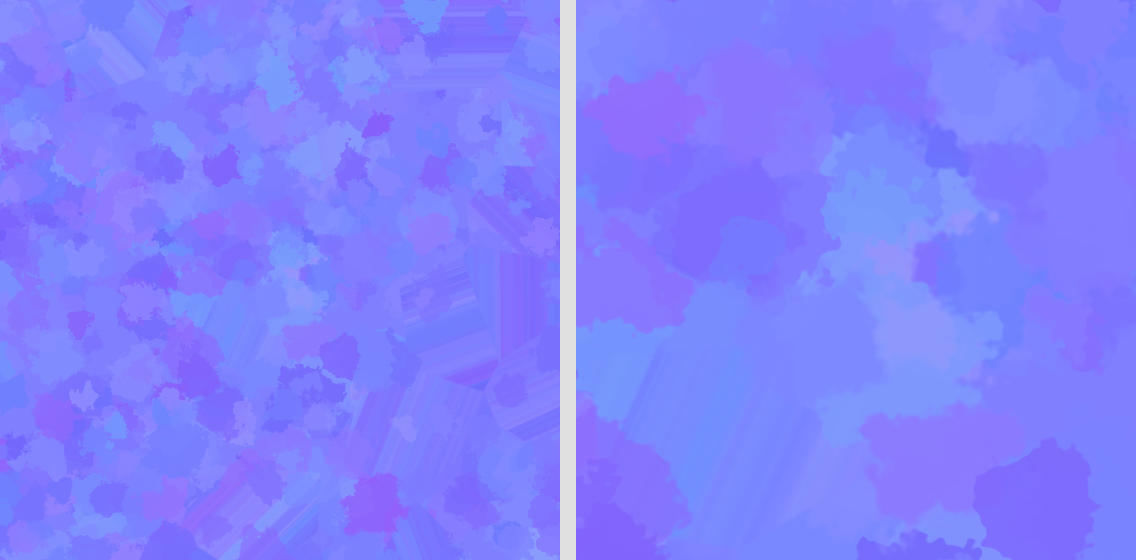
Left, the full canvas; right, a detail of the centre.
Give the GLSL for this texture map, as a three.js fragment shader.

```glsl
varying vec2 vUv;

const vec2 TILT_SPREAD = vec2(0.19, 0.29);
const float PATCH_SCALE = 6.0;
const float SMEARED_SHARE = 0.45;

vec3 hash3(vec2 p, float seed) {
  vec3 q = fract((p.xyx + seed * 17.3) * vec3(0.1031, 0.1030, 0.0973));
  q += dot(q, q.yxz + 33.33);
  return fract((q.xxy + q.yzz) * q.zyx);
}

float cornerSlope(vec2 cell, vec2 offset) {
  return dot(hash3(cell, 3.0).xy * 2.0 - 1.0, offset);
}

float gradientNoise(vec2 p) {
  vec2 i = floor(p);
  vec2 f = p - i;
  vec2 u = f * f * f * (f * (f * 6.0 - 15.0) + 10.0);
  vec2 e = vec2(1.0, 0.0);
  float low = mix(cornerSlope(i, f), cornerSlope(i + e.xy, f - e.xy), u.x);
  float high = mix(cornerSlope(i + e.yx, f - e.yx), cornerSlope(i + e.xx, f - e.xx), u.x);
  return mix(low, high, u.y);
}

vec2 noisePair(vec2 p) {
  return vec2(gradientNoise(p), gradientNoise(p + vec2(37.2, 91.7)));
}

// Ragged displacement that gives the dabs leafy, bristly outlines
vec2 raggedWarp(vec2 p, float seed) {
  vec2 s = p + seed * 2.37;
  return 0.030 * noisePair(s * 24.0) + 0.018 * noisePair(s * 62.0)
       + 0.010 * noisePair(s * 170.0);
}

vec2 randomTilt(vec2 cell, float seed) {
  return (hash3(cell, seed).xy + hash3(cell, seed + 5.0).xy - 1.0) * TILT_SPREAD;
}

// One layer of scattered dabs, always stacked in the same cell order
vec2 dabLayer(vec2 tilt, vec2 p, float scale, float seed, float density) {
  vec2 g = (p + raggedWarp(p, seed)) * scale + seed * 7.0;
  vec2 base = floor(g);
  for (int j = -1; j <= 1; j++) {
    for (int i = -1; i <= 1; i++) {
      vec2 cell = base + vec2(float(i), float(j));
      vec3 place = hash3(cell, seed + 1.0);
      vec3 look = hash3(cell, seed + 2.0);
      float radius = mix(0.32, 0.66, place.z);
      float soft = mix(0.003, 0.014, look.y * look.y) * scale;
      float d = length(g - cell - place.xy);
      float cover = 1.0 - smoothstep(radius - soft, radius, d);
      cover *= step(look.x, density) * mix(0.6, 0.95, look.z);
      tilt = mix(tilt, randomTilt(cell, seed + 3.0), cover);
    }
  }
  return tilt;
}

vec2 paintedTilt(vec2 p) {
  vec2 tilt = vec2(0.0);
  for (int k = 0; k < 4; k++) {
    float n = float(k);
    tilt = dabLayer(tilt, p, 7.0 + 2.5 * n, 1.0 + 11.0 * n, 0.72);
  }
  return tilt;
}

// Some patches drag the paint along one direction into streaks
vec2 patchTilt(vec2 p, vec2 site, vec2 id) {
  vec3 h = hash3(id, 61.0);
  if (h.x > SMEARED_SHARE) return paintedTilt(p);
  float angle = floor(h.y * 8.0) * 0.3927 + 0.12 * (h.z - 0.5);
  vec2 across = vec2(cos(angle), sin(angle));
  float s = dot(p - site, across);
  vec2 streak = noisePair(vec2(s * 120.0, h.z * 50.0))
              + noisePair(vec2(s * 45.0, h.z * 80.0));
  return paintedTilt(site + across * s) + 0.07 * streak;
}

// Blend the two nearest patches across a thin straight seam
vec2 patchwork(vec2 p) {
  vec2 g = (p + 0.02 * noisePair(p * 4.0)) * PATCH_SCALE;
  vec2 base = floor(g);
  vec2 nearSite = g, farSite = g, nearId = base, farId = base;
  float nearest = 9.0, second = 9.0;
  for (int j = -1; j <= 1; j++) {
    for (int i = -1; i <= 1; i++) {
      vec2 id = base + vec2(float(i), float(j));
      vec2 site = id + hash3(id, 71.0).xy;
      float d = length(g - site);
      if (d < nearest) {
        second = nearest; farSite = nearSite; farId = nearId;
        nearest = d; nearSite = site; nearId = id;
      } else if (d < second) {
        second = d; farSite = site; farId = id;
      }
    }
  }
  float blend = 0.5 + 0.5 * smoothstep(0.0, 0.016, second - nearest);
  return mix(patchTilt(p, farSite / PATCH_SCALE, farId),
             patchTilt(p, nearSite / PATCH_SCALE, nearId), blend);
}

void main() {
  vec2 tilt = patchwork(vUv);
  // Smaller dabs over the streaks
  tilt = dabLayer(tilt, vUv, 11.0, 81.0, 0.30);
  tilt = dabLayer(tilt, vUv, 17.0, 95.0, 0.30);
  vec3 normal = vec3(tilt, sqrt(max(0.0, 1.0 - dot(tilt, tilt))));
  gl_FragColor = vec4(normal * 0.5 + 0.5, 1.0);
}
```
